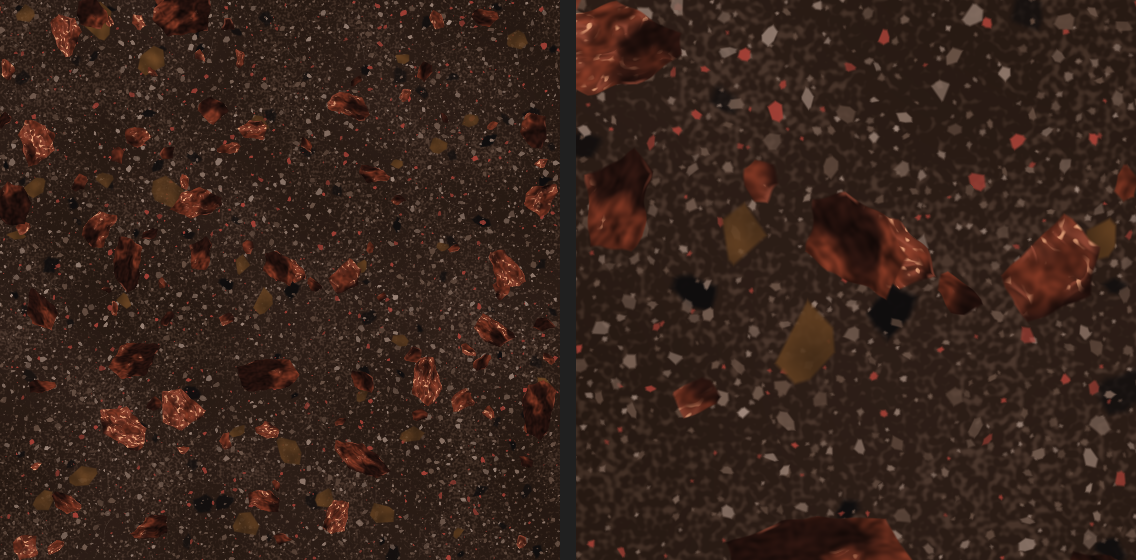
Left, the full canvas; right, a detail of the centre.
Write a three.js fragment shader that draws this texture.

```glsl
// Dark brown terrazzo: a mottled binder holding fine pale and red grit, black
// and ochre stones, and crinkled copper flakes. Every grain is a random polygon
// scattered on a jittered grid; gradient noise shades and roughens them.

varying vec2 vUv;

const float TAU = 6.2831853;
const float EDGE = 0.0011;          // half width of a smoothed edge

const vec3 BINDER       = vec3(0.160, 0.106, 0.080);
const vec3 BINDER_HAZE  = vec3(0.300, 0.220, 0.178);
const vec3 BLACK_STONE  = vec3(0.055, 0.048, 0.050);
const vec3 OCHRE        = vec3(0.38, 0.245, 0.125);
const vec3 GRIT_DIM     = vec3(0.38, 0.29, 0.24);
const vec3 GRIT_PALE    = vec3(0.64, 0.55, 0.50);
const vec3 GRIT_RED     = vec3(0.64, 0.25, 0.21);
const vec3 COPPER_SHADE = vec3(0.13, 0.06, 0.045);
const vec3 COPPER       = vec3(0.36, 0.155, 0.10);
const vec3 COPPER_LIGHT = vec3(0.58, 0.29, 0.215);
const vec3 GLINT        = vec3(0.90, 0.64, 0.48);

// Signed distance, position inside the grain and its random traits
struct Grain { float dist; vec2 local; vec3 traits; };

vec3 hash3(vec2 p) {
  vec3 q = fract(p.xyx * vec3(0.1031, 0.1030, 0.0973));
  q += dot(q, q.yxz + 33.33);
  return fract((q.xxy + q.yzz) * q.zyx);
}

float cornerSlope(vec2 cell, vec2 f, vec2 corner) {
  float a = TAU * hash3(cell + corner).x;
  return dot(vec2(cos(a), sin(a)), f - corner);
}

float gradientNoise(vec2 p) {
  vec2 cell = floor(p), f = fract(p);
  vec2 w = f * f * f * (f * (f * 6.0 - 15.0) + 10.0);
  float low = mix(cornerSlope(cell, f, vec2(0.0)), cornerSlope(cell, f, vec2(1.0, 0.0)), w.x);
  float high = mix(cornerSlope(cell, f, vec2(0.0, 1.0)), cornerSlope(cell, f, vec2(1.0)), w.x);
  return mix(low, high, w.y);
}

vec2 rotate(vec2 p, float a) {
  return vec2(cos(a) * p.x + sin(a) * p.y, cos(a) * p.y - sin(a) * p.x);
}

float cover(float dist, float blur) { return 1.0 - smoothstep(-blur, blur, dist); }

// Nearest polygon of a scattered layer; share is the part of cells in use
Grain scatter(vec2 p, float cells, float share, float radius, float stretch, float seed) {
  Grain best = Grain(1.0, vec2(0.0), vec3(0.0));
  for (int y = -1; y <= 1; y++) {
    for (int x = -1; x <= 1; x++) {
      vec2 cell = floor(p * cells) + vec2(float(x), float(y)) + seed;
      vec3 place = hash3(cell), form = hash3(cell + 57.3);
      if (place.z > share) continue;
      vec2 q = rotate(p - (cell - seed + 0.1 + 0.8 * place.xy) / cells, TAU * form.x);
      q.y *= mix(1.0, stretch, form.z);
      float size = radius * mix(0.4, 1.0, form.y * form.y);
      if (length(q) > 1.6 * size + 0.004) continue;
      float d = -1.0;
      for (int i = 0; i < 7; i++) {
        vec3 side = hash3(cell + 11.7 * float(i + 1));
        float a = TAU * (float(i) + 0.7 * side.x) / 7.0;
        d = max(d, dot(q, vec2(cos(a), sin(a))) - size * (0.65 + 0.5 * side.y));
      }
      if (d < best.dist) best = Grain(d, q, hash3(cell + 91.9));
    }
  }
  return best;
}

// Crumpled metal: a lit and a shaded side, sparse creases, glints in patches
vec3 copperColor(Grain g) {
  vec2 q = g.local + g.traits.xy * 9.0;
  float richness = g.traits.z;
  float tilt = clamp(g.local.x * 14.0, -0.3, 0.3);
  float light = smoothstep(-0.22, 0.25, gradientNoise(q * 32.0) + tilt + (richness - 0.3) * 0.7);
  vec2 folded = q * vec2(45.0, 80.0) + 1.6 * gradientNoise(q * 40.0);
  float crease = 1.0 - 2.6 * abs(gradientNoise(folded));
  float patchy = smoothstep(-0.1, 0.35, gradientNoise(q * 48.0 + 7.0) + 0.7 * (richness - 0.6));
  float sparkle = gradientNoise(q * 170.0) + 0.3 * crease;
  vec3 color = mix(COPPER_SHADE, COPPER, light);
  color *= 1.0 + 0.5 * gradientNoise(q * 140.0) + 0.7 * gradientNoise(folded * 0.8 + 3.0);
  color = mix(color, COPPER_LIGHT, light * patchy * (0.25 + 0.6 * smoothstep(0.4, 0.95, crease)));
  color = mix(color, GLINT, light * patchy * smoothstep(0.3, 0.6, sparkle));
  float rim = smoothstep(-0.004, -0.001, g.dist) * smoothstep(0.15, 0.4, gradientNoise(q * 38.0));
  return mix(color, COPPER_LIGHT, 0.7 * rim);
}

vec3 addGrit(vec3 color, Grain g) {
  vec3 grit = mix(GRIT_DIM, GRIT_PALE, g.traits.x * g.traits.x);
  grit = mix(grit, GRIT_RED, step(0.88, g.traits.y));
  return mix(color, grit, cover(g.dist, EDGE) * mix(0.6, 1.0, g.traits.z));
}

// Faint bent hairline, at most one per cell
float scratch(vec2 p) {
  vec2 cell = floor(p * 7.0);
  vec3 place = hash3(cell + 301.0);
  vec2 q = rotate(p - (cell + 0.3 + 0.4 * place.xy) / 7.0, TAU * place.z);
  q.y += (place.x - 0.5) * 30.0 * q.x * q.x;
  return step(place.y, 0.5) * cover(abs(q.y) - 0.0003, EDGE) * cover(abs(q.x) - 0.02, 0.008);
}

void main() {
  vec2 p = vUv;
  vec2 ragged = p + 0.004 * vec2(gradientNoise(p * 60.0), gradientNoise(p * 60.0 + 40.0));

  // Binder with cloudy and fine mottling
  float mottle = 0.4 * gradientNoise(p * 9.0) + 0.45 * gradientNoise(p * 95.0) + 0.7 * gradientNoise(p * 230.0);
  vec3 color = mix(BINDER, BINDER_HAZE, 0.85 * smoothstep(-0.1, 0.55, mottle));
  color *= 1.0 + vec3(0.22, 0.25, 0.32) * gradientNoise(p * 3.5 + 5.0);

  // Black stones, soft as if sunk, then grit and ochre stones
  Grain black = scatter(ragged, 13.0, 0.5, 0.019, 1.9, 13.0);
  color = mix(color, BLACK_STONE, cover(black.dist, 0.003) * mix(0.6, 1.0, black.traits.x));
  color = addGrit(color, scatter(p, 115.0, 0.38, 0.0025, 1.4, 211.0));
  color = addGrit(color, scatter(p, 54.0, 0.6, 0.0066, 1.7, 431.0));
  color = mix(color, GRIT_PALE, 0.3 * scratch(p));
  Grain ochre = scatter(p, 8.0, 0.55, 0.031, 1.7, 617.0);
  vec3 stone = OCHRE * (0.88 + 0.4 * gradientNoise(p * 45.0) - 6.0 * max(ochre.dist, -0.02));
  color = mix(color, stone, cover(ochre.dist, 0.0018) * mix(0.7, 1.0, ochre.traits.x));

  // Copper flakes, small then large
  Grain small = scatter(ragged, 13.0, 0.36, 0.026, 2.0, 823.0);
  color = mix(color, copperColor(small), cover(small.dist, EDGE));
  Grain large = scatter(ragged, 7.0, 0.65, 0.062, 2.1, 977.0);
  color = mix(color, copperColor(large), cover(large.dist, EDGE));

  gl_FragColor = vec4(color, 1.0);
}
```
